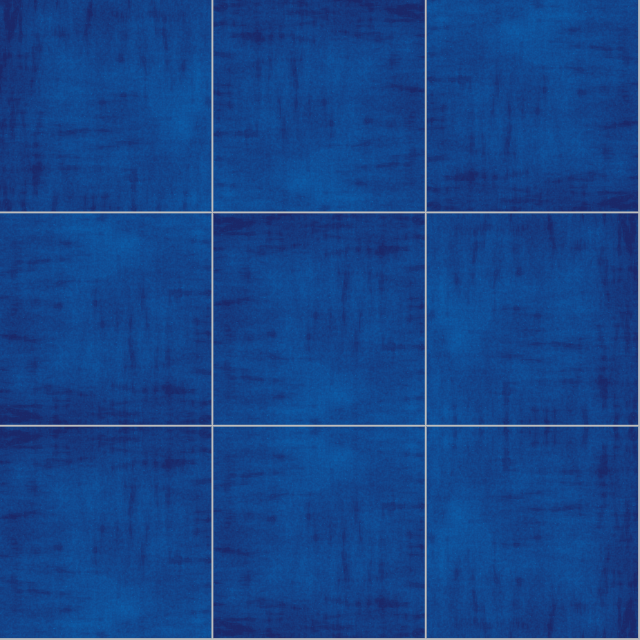
Reproduce this texture procedurally as a WebGL 2 fragment shader.

```glsl
#version 300 es
precision highp float;
// Three by three worn blue glazed tiles, turned and mirrored, with thin pale grout.
uniform vec2 u_resolution;
out vec4 fragColor;

const float TILES = 3.0;
const float GROUT_WIDTH = 0.0088;   // fraction of one tile
const vec3 GROUT = vec3(0.74);
const vec3 DEEP_BLUE = vec3(0.10, 0.155, 0.41);
const vec3 BRIGHT_BLUE = vec3(0.05, 0.365, 0.66);
const float BASE_TONE = 0.56;
const float CLOUD = 0.22;
const float STREAK = 0.27;
const float GRAIN = 0.17;
const float EDGE_WEAR = 0.27;
const float FLAKE = 0.17;
const float GLOW = 0.20;
// Tile orientation, bottom row first: 1 = transpose, 2 = mirror x, 4 = mirror y
const int ORIENTATION[9] = int[9](0, 4, 1, 4, 0, 3, 7, 2, 6);

// Unit gradient at a lattice point
vec2 gradient(vec2 cell) {
    uvec2 h = uvec2(ivec2(cell) + 4096) * uvec2(1597u, 3571u);
    uint n = (h.x ^ h.y) * 747796u + 28913u;
    n = (n ^ (n >> 15u)) * 277803u;
    n ^= n >> 13u;
    float angle = float(n & 65535u) / 65536.0 * 6.28318;
    return vec2(cos(angle), sin(angle));
}

float gradientNoise(vec2 p) {
    vec2 i = floor(p), f = p - i;
    vec2 w = f * f * f * (f * (f * 6.0 - 15.0) + 10.0);
    vec2 e = vec2(1.0, 0.0);
    float low = mix(dot(gradient(i), f), dot(gradient(i + e), f - e), w.x);
    float high = mix(dot(gradient(i + e.yx), f - e.yx), dot(gradient(i + 1.0), f - 1.0), w.x);
    return mix(low, high, w.y);
}

float fbm(vec2 p) {
    float sum = 0.0, amplitude = 1.0;
    for (int k = 0; k < 4; k++) {
        sum += amplitude * gradientNoise(p);
        p = p * 2.03 + vec2(13.7, 7.3);
        amplitude *= 0.55;
    }
    return sum;
}

// Soft elliptical spot
float spot(vec2 p, vec2 center, vec2 radius) {
    vec2 d = (p - center) / radius;
    return exp(-dot(d, d));
}

vec2 orient(vec2 p, int code) {
    if ((code & 1) != 0) p = p.yx;
    if ((code & 2) != 0) p.x = 1.0 - p.x;
    if ((code & 4) != 0) p.y = 1.0 - p.y;
    return p;
}

// Brightness of the worn glaze, p in 0..1 over one tile
float glazeTone(vec2 p) {
    float cloud = fbm(p * 3.5 + 5.0);
    float across = fbm(p * vec2(4.5, 20.0) + 41.0);
    float down = fbm(p * vec2(22.0, 3.5) + 83.0);
    float grain = gradientNoise(p * 62.0) + gradientNoise(p * 118.0 + 9.0);

    // Wear gathers along the top and both sides
    float wear = 0.75 * smoothstep(0.72, 1.0, p.y)
               + 0.55 * spot(p, vec2(0.10, 0.85), vec2(0.22, 0.25))
               + 0.50 * spot(p, vec2(0.98, 0.60), vec2(0.20, 0.35))
               + 0.35 * spot(p, vec2(0.03, 0.45), vec2(0.10, 0.30))
               + 0.35 * spot(p, vec2(0.70, 0.75), vec2(0.12, 0.18));
    float glow = spot(p, vec2(0.84, 0.09), vec2(0.20, 0.09))
               + 0.6 * spot(p, vec2(0.45, 0.14), vec2(0.22, 0.15))
               + 0.4 * spot(p, vec2(0.50, 0.80), vec2(0.10, 0.22));

    // Brushing runs upright in the middle and level elsewhere
    float upright = spot(p, vec2(0.62, 0.55), vec2(0.30, 0.40));
    float streak = mix(across, down, 0.25 + 0.5 * upright);
    float flakes = smoothstep(0.12, 0.32, streak + 0.2 * cloud + 0.28 * wear + 0.12 * grain - 0.12);
    float specks = smoothstep(0.42, 0.6, gradientNoise(p * 85.0 + 21.0));

    return BASE_TONE + CLOUD * cloud - STREAK * streak + GRAIN * grain
         - EDGE_WEAR * wear - FLAKE * flakes + GLOW * glow + 0.25 * specks;
}

void main() {
    vec2 grid = gl_FragCoord.xy / u_resolution * TILES;
    ivec2 cell = clamp(ivec2(grid), 0, 2);
    vec2 p = fract(grid);

    float tone = glazeTone(orient(p, ORIENTATION[cell.y * 3 + cell.x]));
    vec3 color = mix(DEEP_BLUE, BRIGHT_BLUE, clamp(tone, 0.0, 1.0));

    // Grout lies on the right and lower side of each tile
    vec2 pixel = TILES / u_resolution;
    vec2 center = vec2(1.0 - 0.5 * GROUT_WIDTH, 0.5 * GROUT_WIDTH);
    vec2 gap = abs(p - center);
    gap = min(gap, 1.0 - gap);
    vec2 cover = clamp((0.5 * GROUT_WIDTH - gap) / pixel + 0.5, 0.0, 1.0);
    color = mix(color, GROUT, max(cover.x, cover.y));

    fragColor = vec4(color, 1.0);
}
```
